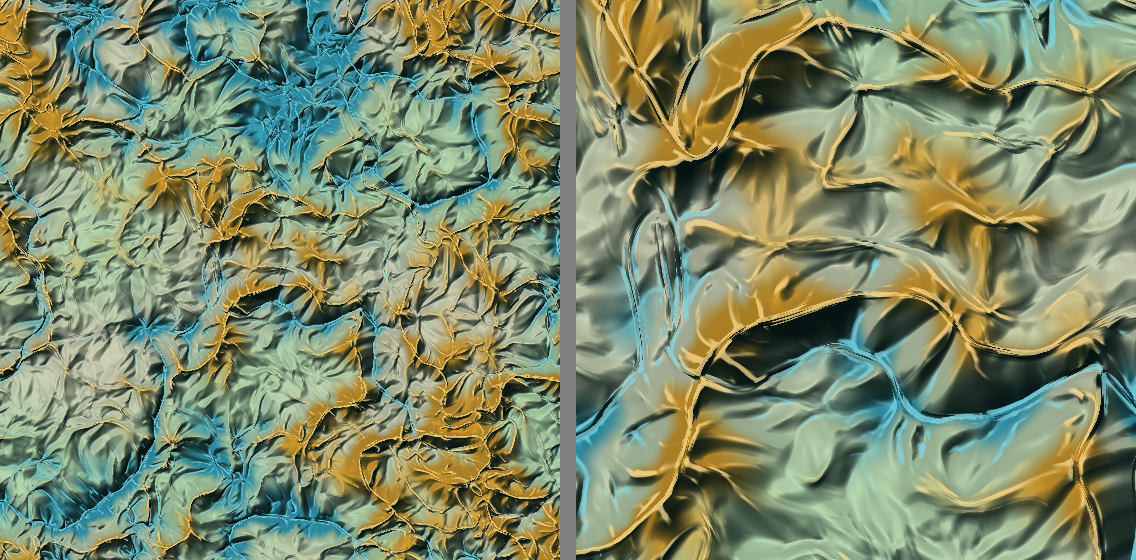
Left: the whole. Right: its middle third, enlarged.
Reproduce this texture procedurally as a WebGL 1 fragment shader.

```glsl
precision highp float;
// Shaded relief of eroded terrain: ochre crests, teal valleys and pale wrinkled flats.
uniform vec2 u_resolution;

#define BASE_SCALE 3.0
#define CREST_WIDTH 0.14
#define WARP 0.036
#define GULLY_SCALE 12.0
#define GULLY_DEPTH 0.40
#define FLAT_DEPTH 0.42
#define SAMPLE_STEP 0.0028
#define RELIEF 0.058
#define LIGHT_DIR vec2(-0.64, 0.77)

const float TAU = 6.2831853;

vec2 hash2(vec2 p) {
  vec3 q = fract(p.xyx * vec3(0.1031, 0.1030, 0.0973));
  q += dot(q, q.yzx + 33.33);
  return fract((q.xx + q.yz) * q.zy);
}

vec2 lattice(vec2 cell) {
  float angle = TAU * hash2(cell).x;
  return vec2(cos(angle), sin(angle));
}

// Gradient noise: value in x, derivative in yz.
vec3 noised(vec2 p) {
  vec2 i = floor(p), f = fract(p);
  vec2 u = f * f * f * (f * (f * 6.0 - 15.0) + 10.0);
  vec2 du = 30.0 * f * f * (f * (f - 2.0) + 1.0);
  vec2 ga = lattice(i), gb = lattice(i + vec2(1, 0));
  vec2 gc = lattice(i + vec2(0, 1)), gd = lattice(i + vec2(1, 1));
  float a = dot(ga, f), b = dot(gb, f - vec2(1, 0));
  float c = dot(gc, f - vec2(0, 1)), d = dot(gd, f - vec2(1, 1));
  float value = mix(mix(a, b, u.x), mix(c, d, u.x), u.y);
  vec2 slope = mix(mix(ga, gb, u.x), mix(gc, gd, u.x), u.y);
  slope += du * (u.yx * (a - b - c + d) + vec2(b, c) - a);
  return vec3(value, slope);
}

vec3 fbm(vec2 p) {
  vec3 sum = vec3(0.0);
  float amp = 1.0, freq = 1.0;
  for (int i = 0; i < 3; i++) {
    vec3 n = noised(p * freq + float(i) * 17.3);
    sum += amp * vec3(n.x, n.yz * freq);
    amp *= 0.45;
    freq *= 2.1;
  }
  return sum;
}

// Sharp line along the zero contour of a noise field, with its slope.
vec3 crest(vec3 n) {
  float dist = sqrt(n.x * n.x + 0.0002);
  float height = exp(-dist / CREST_WIDTH);
  return vec3(height, -height / CREST_WIDTH * n.x / dist * n.yz);
}

// Stripes running downhill, blended from waves around scattered points.
vec2 gully(vec2 p, vec2 side) {
  vec2 i = floor(p), f = fract(p), wave = vec2(0.0);
  float total = 0.0;
  for (int y = -1; y <= 1; y++) {
    for (int x = -1; x <= 1; x++) {
      vec2 g = vec2(float(x), float(y));
      vec2 d = f - g - 0.25 - 0.5 * hash2(i + g + 91.0);
      float w = max(0.0, 1.0 - dot(d, d) / 1.5);
      w *= w;
      float phase = TAU * dot(d, side);
      wave += w * vec2(cos(phase), sin(phase));
      total += w;
    }
  }
  return wave / max(length(wave), 0.35 * total);
}

float terrain(vec2 p) {
  p += WARP * vec2(noised(p * 8.0 + 5.0).x, noised(p * 8.0 + 40.0).x);
  p += 0.25 * WARP * vec2(noised(p * 23.0 + 8.0).x, noised(p * 23.0 + 60.0).x);
  vec2 q = p * BASE_SCALE;
  vec3 broad = noised(q * 0.9 + 71.0);
  vec3 ridge = crest(fbm(q + 11.0)) * (1.1 + 0.8 * broad.x);
  vec3 valley = crest(fbm(q + 53.0)) * (1.0 - 0.8 * broad.x);
  vec3 land = ridge - valley + 0.35 * broad;
  land.yz *= BASE_SCALE;
  float depth = GULLY_DEPTH * mix(FLAT_DEPTH, 1.0, smoothstep(4.0, 22.0, length(land.yz)));
  float freq = GULLY_SCALE;
  for (int i = 0; i < 3; i++) {
    vec2 side = vec2(-land.z, land.y) / (length(land.yz) + 0.8);
    vec2 wave = gully(p * freq + float(i) * 7.7, side);
    land.x += depth * asin(0.98 * wave.x) * 4.0 / TAU;
    land.yz -= 0.5 * depth * freq * TAU * wave.y * side;
    depth *= 0.5;
    freq *= 1.85;
  }
  return land.x;
}

void main() {
  vec2 p = gl_FragCoord.xy / min(u_resolution.x, u_resolution.y);
  vec2 e = vec2(SAMPLE_STEP, 0.0);
  float h = terrain(p);
  float l = terrain(p - e.xy), r = terrain(p + e.xy);
  float b = terrain(p - e.yx), t = terrain(p + e.yx);
  vec2 grad = vec2(r - l, t - b) / (2.0 * SAMPLE_STEP) * RELIEF;
  float mean = 0.2 * (h + l + r + b + t) + 0.04;
  float crease = l + r + b + t - 4.0 * h;

  // Height colours
  float tint = smoothstep(-0.35, 0.35, noised(p * 3.5 + 29.0).x);
  vec3 color = mix(vec3(0.79, 0.80, 0.69), vec3(0.69, 0.83, 0.67), tint);
  color = mix(color, vec3(0.82, 0.60, 0.17), smoothstep(0.1, 0.7, mean));
  color = mix(color, vec3(0.20, 0.62, 0.72), smoothstep(-0.22, -0.78, mean));

  // Light from the upper left, with steep slopes darkened
  float lit = -dot(grad, LIGHT_DIR), steep = length(grad);
  float shade = 1.02 + (lit < 0.0 ? 0.88 : 0.1) * lit / (0.9 + abs(lit));
  shade -= 0.32 * steep * steep / (1.0 + steep * steep);
  color = mix(vec3(0.02, 0.08, 0.07), color, clamp(shade, 0.0, 1.1));

  // Soft bright lines along crests and stream beds
  float side = clamp(mean * 4.0, -1.0, 1.0);
  float line = smoothstep(0.03, 0.22, -crease * side);
  vec3 glow = mix(vec3(0.50, 0.84, 0.90), vec3(0.99, 0.86, 0.56), 0.5 + 0.5 * side);
  color = mix(color, glow, 0.75 * line);
  gl_FragColor = vec4(color, 1.0);
}
```
